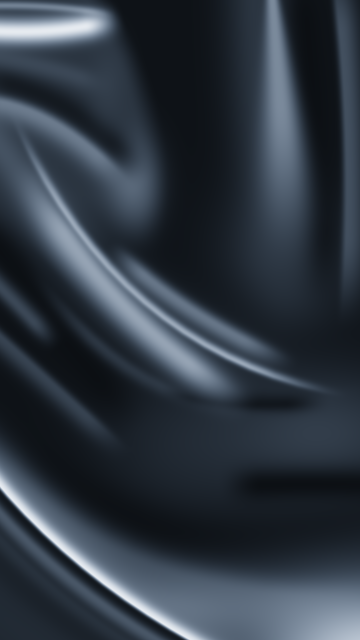
This background is drawn by a Shadertoy shader. Its source:

```glsl
// Dark satin cloth: flowing folds with steel-blue sheen and sharp highlights.
// Soft asymmetric strokes along quadratic curves are layered into one light
// level, which is finally tinted from near-black through blue-grey to white.

vec2 pos;      // canvas position: x 0..4.32 rightwards, y 0..7.68 downwards
float light;   // accumulated light level

// Blends a tone along the curve a-b-c. The widths are the soft extents to the
// left and right of the direction of travel; both ends fade out.
void fold(vec2 a, vec2 b, vec2 c, float leftWidth, float rightWidth, float tone) {
    const int STEPS = 18;
    float nearest = 1e6, along = 0.0, side = 0.0;
    vec2 start = a;
    for (int i = 1; i <= STEPS; i++) {
        float t = float(i) / float(STEPS);
        vec2 end = mix(mix(a, b, t), mix(b, c, t), t);
        vec2 dir = end - start, rel = pos - start;
        float h = clamp(dot(rel, dir) / dot(dir, dir), 0.0, 1.0);
        vec2 gap = rel - dir * h;
        float d = dot(gap, gap);
        if (d < nearest) {
            nearest = d;
            along = (float(i - 1) + h) / float(STEPS);
            side = dir.x * rel.y - dir.y * rel.x;
        }
        start = end;
    }
    float width = side < 0.0 ? leftWidth : rightWidth;
    float fade = smoothstep(0.0, 0.25, along) * smoothstep(1.0, 0.75, along);
    light = mix(light, tone, fade * exp(-nearest / (width * width)));
}

// Blends a tone into a soft ellipse.
void glow(vec2 center, vec2 radius, float tone) {
    vec2 q = (pos - center) / radius;
    light = mix(light, tone, exp(-dot(q, q)));
}

// Hanging drape on the right, with a streak that widens downwards.
void rightDrape() {
    fold(vec2(3.1, -1.5), vec2(3.0, 1.6), vec2(3.6, 4.3), 0.5, 0.4, 0.21);
    glow(vec2(3.5, 3.0), vec2(0.8, 0.75), 0.2);
    fold(vec2(3.55, -1.0), vec2(3.85, 1.6), vec2(3.9, 3.9), 0.25, 0.25, 0.06);
    float reach = (pos.x - 3.27 - 0.075 * pos.y) / (0.08 + 0.1 * pos.y);
    float streak = exp(-pow(abs(reach), 2.4)) * smoothstep(3.5, 1.2, pos.y);
    light = mix(light, 0.54, streak);
    fold(vec2(3.95, -0.8), vec2(4.3, 1.6), vec2(4.1, 4.0), 0.22, 0.06, 0.31);
}

// Rounded bulge at the upper left.
void upperLeftBulge() {
    float rim = 1.93 - 0.14 * (2.2 - pos.y) * (2.2 - pos.y);
    float body = smoothstep(rim + 0.12, rim - 0.25, pos.x) * smoothstep(3.1, 2.3, pos.y);
    light = mix(light, 0.2, body);
    glow(vec2(1.6, 2.2), vec2(0.3, 0.5), 0.4);
    fold(vec2(-0.5, 0.9), vec2(0.9, 1.0), vec2(1.75, 2.2), 0.18, 0.2, 0.1);
    glow(vec2(1.3, 1.0), vec2(0.22, 0.45), 0.24);
    fold(vec2(-0.6, 0.62), vec2(0.5, 0.7), vec2(1.4, 1.1), 0.12, 0.13, 0.28);
    fold(vec2(-0.6, 0.08), vec2(0.7, 0.02), vec2(1.4, 0.2), 0.05, 0.05, 0.5);
    fold(vec2(-0.8, 0.3), vec2(0.6, 0.5), vec2(1.5, 0.2), 0.15, 0.15, 0.92);
}

// Long diagonal fold through the middle.
void diagonalFold() {
    fold(vec2(-0.9, 0.6), vec2(0.6, 3.6), vec2(3.9, 4.8), 0.38, 0.5, 0.18);
    fold(vec2(-0.5, 1.1), vec2(0.3, 2.2), vec2(1.3, 3.4), 0.25, 0.25, 0.32);
    fold(vec2(-0.5, 1.2), vec2(0.6, 1.1), vec2(1.7, 2.4), 0.08, 0.2, 0.48);
    fold(vec2(0.4, 2.1), vec2(1.3, 3.45), vec2(3.6, 4.5), 0.12, 0.1, 0.12);
    fold(vec2(1.3, 2.9), vec2(2.1, 3.75), vec2(3.6, 4.4), 0.09, 0.15, 0.46);
    fold(vec2(-0.6, 2.2), vec2(0.6, 3.9), vec2(1.7, 5.2), 0.25, 0.25, 0.06);
    fold(vec2(0.3, 3.1), vec2(2.0, 5.65), vec2(4.5, 4.6), 0.08, 0.1, 0.21);
    fold(vec2(0.2, 2.8), vec2(1.35, 4.2), vec2(2.6, 4.8), 0.08, 0.08, 0.11);
    fold(vec2(1.9, 4.65), vec2(2.8, 4.95), vec2(4.0, 4.8), 0.13, 0.1, 0.09);
    fold(vec2(0.2, 1.9), vec2(1.3, 3.9), vec2(3.1, 4.9), 0.16, 0.22, 0.64);
    fold(vec2(0.1, 1.25), vec2(1.32, 4.25), vec2(4.2, 4.75), 0.06, 0.04, 0.66);
}

// Faint creases at the left edge and the dark hollows below the main fold.
void creases() {
    fold(vec2(-0.6, 2.9), vec2(0.1, 3.5), vec2(0.7, 4.2), 0.12, 0.1, 0.28);
    fold(vec2(-0.6, 3.5), vec2(0.4, 4.4), vec2(1.6, 5.5), 0.07, 0.16, 0.26);
    fold(vec2(-0.7, 4.3), vec2(1.9, 7.7), vec2(5.2, 6.0), 0.3, 0.22, 0.065);
    fold(vec2(2.6, 5.85), vec2(3.6, 5.78), vec2(5.4, 5.85), 0.2, 0.2, 0.06);
}

// Bright sheet along the bottom and its sharp edge.
void bottomSheet() {
    fold(vec2(-0.6, 5.0), vec2(1.5, 7.6), vec2(5.0, 7.1), 0.2, 0.4, 0.27);
    glow(vec2(2.1, 7.3), vec2(1.0, 0.4), 0.42);
    glow(vec2(4.5, 7.9), vec2(1.5, 0.9), 0.82);
    vec2 a = vec2(-0.8, 4.7), b = vec2(0.6, 7.1), c = vec2(3.6, 8.3);
    fold(a, b, c, 0.32, 1.3, 0.46);
    fold(a, b, c, 0.02, 1.4, 0.08);
    for (float i = 1.0; i < 4.0; i++) {
        vec2 shift = vec2(-0.16, 0.15) * i;
        fold(a + shift, b + shift, c + shift, 0.08, 0.13, 0.44 / (i + 0.3));
    }
    fold(a, b, c, 0.1, 0.03, 0.92);
}

void mainImage(out vec4 fragColor, in vec2 fragCoord) {
    vec2 uv = fragCoord / iResolution.xy;
    pos = vec2(uv.x, 1.0 - uv.y) * vec2(4.32, 7.68);
    light = 0.07;
    glow(vec2(2.2, 5.4), vec2(1.1, 0.9), 0.14);
    glow(vec2(3.8, 5.2), vec2(1.4, 0.75), 0.24);
    rightDrape();
    upperLeftBulge();
    diagonalFold();
    creases();
    bottomSheet();
    // Steel tint, strongest in the mid tones
    vec3 color = light + vec3(-0.06, 0.0, 0.07) * 4.0 * light * (1.0 - light);
    fragColor = vec4(color, 1.0);
}
```
